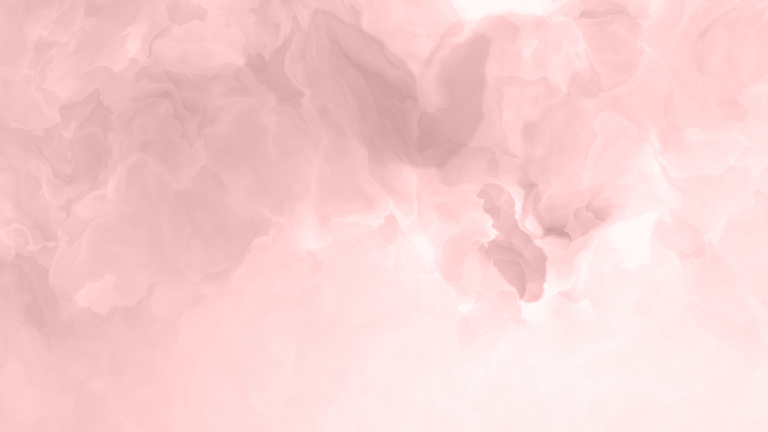
Give the GLSL for this background, as a WebGL 1 fragment shader.

```glsl
precision highp float;
// Soft pink smoke: broad pools of shade and glow are bent by fractal noise,
// then overlaid with one-sided billow edges, curled plumes and a crisp
// cluster of folds. One tone value drives the whole pink ramp.

uniform vec2 u_resolution;

float hash(vec2 p) {
  p = fract(p * vec2(0.1031, 0.1137));
  p += dot(p, p.yx + 33.33);
  return fract((p.x + p.y) * p.x * 7.13);
}

float noise(vec2 p) {
  vec2 cell = floor(p), f = fract(p);
  f = f * f * f * (f * (f * 6.0 - 15.0) + 10.0);
  return mix(mix(hash(cell), hash(cell + vec2(1.0, 0.0)), f.x),
             mix(hash(cell + vec2(0.0, 1.0)), hash(cell + 1.0), f.x), f.y);
}

float fbm(vec2 p) {
  float sum = 0.0, gain = 0.5;
  for (int i = 0; i < 5; i++) {
    sum += gain * noise(p + 40.0);
    p = mat2(1.6, 1.2, -1.2, 1.6) * p + 5.3;
    gain *= 0.48;
  }
  return sum;
}

// Centred pair of noise values, used to displace coordinates.
vec2 swirl(vec2 p) {
  return vec2(fbm(p), fbm(p + vec2(19.7, 7.3))) - 0.5;
}

// Soft elliptical pool.
float pool(vec2 p, vec2 centre, vec2 radius) {
  vec2 d = (p - centre) / radius;
  return exp(-dot(d, d));
}

// Scattered puffs, crisp along one side and melting away on the other.
float billows(vec2 p, float seed) {
  float sum = 0.0;
  for (int j = -1; j <= 1; j++) {
    for (int i = -1; i <= 1; i++) {
      vec2 cell = floor(p) + vec2(float(i), float(j));
      vec2 rnd = vec2(hash(cell + seed), hash(cell + seed + 31.7));
      vec2 d = (p - cell - 0.2 - 0.6 * rnd) / (0.45 + 0.5 * rnd.y);
      float angle = 6.2832 * hash(cell + seed + 63.1);
      float facing = dot(d, vec2(cos(angle), sin(angle)));
      float body = smoothstep(1.0, 0.92, length(d)) * smoothstep(-0.4, 1.0, facing);
      sum += body * (hash(cell + seed + 87.9) - 0.5);
    }
  }
  return sum;
}

// Round plumes along the top, each with a darker body and a thin rim.
float plumes(vec2 p) {
  float sum = 0.0;
  for (int i = 0; i < 3; i++) {
    float k = float(i);
    vec2 d = p - vec2(0.83 + 0.27 * k, 0.82 + 0.03 * k);
    float edge = length(d * vec2(0.9, 1.0)) - 0.125 + 0.008 * k;
    float body = smoothstep(0.005, -0.007, edge) * smoothstep(-0.15, 0.12, d.y + 0.4 * d.x);
    sum += 0.035 * body + 0.03 * exp(-abs(edge + 0.008) * 130.0) * smoothstep(-0.1, 0.1, d.y);
  }
  return sum;
}

void main() {
  vec2 p = gl_FragCoord.xy / u_resolution.y;
  p.x += 0.889 - 0.5 * u_resolution.x / u_resolution.y;

  // Smoke motion: slow drift, smaller curls carried by it, fine fraying.
  vec2 drift = swirl(p * 2.2);
  vec2 curl = swirl(p * 5.0 + drift * 4.0 + 3.0);
  vec2 fray = swirl(p * 15.0 + curl * 5.0);
  vec2 w = p + 0.25 * drift + 0.12 * curl;

  // Broad light: dim upper left, pale lower right.
  float tone = mix(0.795, 0.915, smoothstep(0.3, 1.2, w.x + 0.5 * (0.5 - w.y)));
  tone -= 0.10 * pool(w, vec2(0.42, 0.60), vec2(0.25, 0.16));
  tone -= 0.15 * pool(w, vec2(0.94, 0.73), vec2(0.30, 0.19));
  tone -= 0.06 * pool(w, vec2(0.08, 0.36), vec2(0.18, 0.14));
  tone -= 0.08 * pool(w, vec2(1.72, 0.88), vec2(0.28, 0.22));
  tone -= 0.05 * pool(w, vec2(1.50, 0.66), vec2(0.28, 0.10));
  tone += 0.13 * pool(w, vec2(1.21, 1.00), vec2(0.16, 0.07));
  tone += 0.06 * pool(w, vec2(1.02, 0.38), vec2(0.15, 0.09));
  tone += 0.05 * pool(w, vec2(1.46, 0.36), vec2(0.16, 0.09));
  tone += 0.03 * pool(w, vec2(1.35, 0.08), vec2(0.45, 0.16));

  // Billows thin out toward the calm lower part.
  float cloud = mix(0.22, 1.0, smoothstep(0.15, 0.5, p.y + 0.3 * drift.y));
  tone += cloud * 0.12 * billows(w * 3.0, 11.0);
  tone += cloud * 0.13 * billows(w * 5.5 + curl + 0.3 * fray, 47.0);
  tone += cloud * 0.10 * billows(w * 10.0 + 1.5 * curl + 0.5 * fray, 5.0);
  tone += cloud * 0.10 * (fbm(w * 4.0 + 2.0 * curl) - 0.5);

  // Thin pale wisps along the noise contours.
  float contour = abs(fbm(w * 3.5 + 1.5 * drift + 60.0) - 0.5);
  tone += cloud * 0.035 * (exp(-contour * 26.0) - 0.35);
  tone -= plumes(p + 0.12 * drift + 0.10 * curl);

  // Crisp cluster of small folds around two dark pleats.
  vec2 c = p + 0.06 * drift + 0.11 * curl + 0.025 * fray;
  float cluster = smoothstep(1.25, 0.5, length((c - vec2(1.21, 0.41)) / vec2(0.23, 0.19)));
  float folds = 0.32 * billows(c * 9.0, 71.0) + 0.22 * billows(c * 17.0, 23.0);
  tone += cluster * (folds - 0.035);
  float pleats = 0.0;
  for (int i = 0; i < 2; i++) {
    float k = float(i);
    vec2 d = c - vec2(1.13 + 0.06 * k, 0.51 - 0.13 * k);
    d.x += 0.35 * d.y;
    float body = smoothstep(1.0, 0.88, length(d / vec2(0.04 + 0.02 * k, 0.08 + 0.015 * k)));
    pleats = max(pleats, body * (0.85 + 3.0 * d.x));
  }
  tone = mix(tone, 0.72 + 0.4 * folds, clamp(pleats, 0.0, 1.0));

  // Fine fibre, then the pink ramp: red saturates before green and blue.
  tone += 0.028 * (fbm(p * 36.0 + 6.0 * curl) - 0.5);
  tone = clamp(tone, 0.64, 0.965);
  gl_FragColor = vec4(min(tone + 0.19, 1.0), tone, tone, 1.0);
}
```
